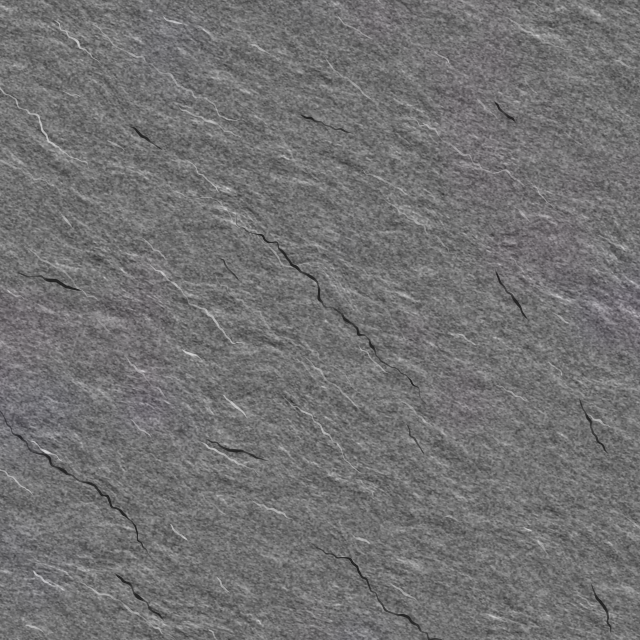
A three.js fragment shader for this texture:

```glsl
varying vec2 vUv;

float hash(vec2 p) {
  vec3 q = fract(p.xyx * 0.1031);
  q += dot(q, q.yzx + 33.33);
  return fract((q.x + q.y) * q.z);
}

float noise(vec2 p) {
  vec2 cell = floor(p), f = fract(p);
  f = f * f * (3.0 - 2.0 * f);
  return mix(mix(hash(cell), hash(cell + vec2(1.0, 0.0)), f.x),
             mix(hash(cell + vec2(0.0, 1.0)), hash(cell + 1.0), f.x), f.y);
}

float fbm(vec2 p) {
  float sum = 0.0, amplitude = 0.5;
  for (int i = 0; i < 4; i++) {
    sum += amplitude * noise(p);
    p = p * 2.03 + 17.7;
    amplitude *= 0.5;
  }
  return sum;
}

// Coordinates along and across a direction
vec2 turn(vec2 p, float angle) {
  float c = cos(angle), s = sin(angle);
  return vec2(c * p.x + s * p.y, c * p.y - s * p.x);
}

// Layered stone surface, stretched along the cleavage
float slateHeight(vec2 p) {
  vec2 warp = vec2(noise(p * 14.0), noise(p * 14.0 + 40.0)) - 0.5;
  return fbm(turn(p + 0.03 * warp, -0.52) * vec2(20.0, 40.0) + 60.0);
}

// Jagged, tapered line centred on the origin
float stroke(vec2 p, float angle, float halfLength, float width, float seed) {
  vec2 q = turn(p, angle);
  float t = abs(q.x) / halfLength;
  if (t > 1.0 || abs(q.y) > 0.1) return 0.0;
  float wander = fbm(vec2(q.x * 15.0 + 30.0, seed * 7.3)) - 0.47;
  float jag = noise(vec2(q.x * 120.0 + 90.0, seed * 5.7)) - 0.5;
  float breaks = noise(vec2(q.x * 70.0 + 80.0, seed * 3.1));
  float w = width * (1.0 - t * t) * (0.3 + 1.1 * breaks);
  float d = abs(q.y - wander * min(0.07, 0.35 * halfLength) - 0.005 * jag);
  return (1.0 - smoothstep(w * 0.35, w + 0.0011, d))
       * smoothstep(0.0, 0.3, 1.0 - t) * (0.35 + 0.75 * breaks);
}

void main() {
  vec2 p = vUv;

  // Relief lit across the cleavage, with softened shadows
  float slope = slateHeight(p) - slateHeight(p + vec2(0.0006, 0.0019));
  float roughness = mix(0.65, 1.35, fbm(p * 5.0 + 9.0));
  float shade = 0.442 + slope * roughness + 9.0 * pow(max(slope, 0.0), 2.0);

  // Fine grain and broad mottling
  vec2 grainPoint = turn(p, -0.3);
  shade += 0.13 * (noise(grainPoint * vec2(190.0, 340.0) + 500.0) - 0.5);
  shade += 0.17 * (noise(grainPoint * vec2(360.0, 480.0) + 900.0) - 0.5);
  shade += 0.03 * (fbm(turn(p, -0.5) * vec2(4.0, 9.0) + 25.0) - 0.47);

  // Pale veins, and many short flaked edges
  float veins = 0.0;
  for (int i = 0; i < 80; i++) {
    float id = float(i);
    vec2 centre = fract(id * vec2(0.7549, 0.5698) + vec2(0.23, 0.41));
    float size = hash(vec2(id, 3.0));
    float halfLength = 0.018 + 0.16 * pow(size, 5.0);
    float angle = -0.6 + 0.7 * (1.0 - 0.6 * size) * (hash(vec2(id, 8.0)) - 0.5);
    float strength = mix(0.3, 1.0, hash(vec2(id, 5.0))) * mix(1.1, 0.65, centre.x);
    float line = stroke(p - centre, angle, halfLength, 0.0016, id + 11.0);
    veins = max(veins, line * strength);
  }
  shade = mix(shade, 0.9, min(veins, 1.0) * 0.85);

  // Dark cracks: a few long, the rest short
  float cracks = 0.0;
  for (int i = 0; i < 14; i++) {
    float id = float(i);
    vec2 centre = fract(id * vec2(0.5698, 0.7549) + vec2(0.52, 0.52));
    float halfLength = i < 3 ? 0.23 : 0.025 + 0.04 * hash(vec2(id, 21.0));
    float spread = i < 3 ? 0.2 : 1.1;
    float angle = -0.7 + spread * (hash(vec2(id, 27.0)) - 0.5);
    cracks = max(cracks, stroke(p - centre, angle, halfLength, 0.0022, id + 71.0));
  }
  shade = mix(shade, 0.13, min(cracks * 1.1, 0.95));

  // Faint violet and blue mineral patches
  float violet = smoothstep(0.55, 0.8, fbm(p * 4.0 + 13.0));
  float blue = smoothstep(0.48, 0.75, fbm(p * 3.5 + 51.0));
  vec3 tint = violet * vec3(0.008, -0.008, 0.006) + blue * vec3(-0.004, -0.005, 0.016);
  gl_FragColor = vec4(clamp(shade + tint, 0.0, 1.0), 1.0);
}
```
